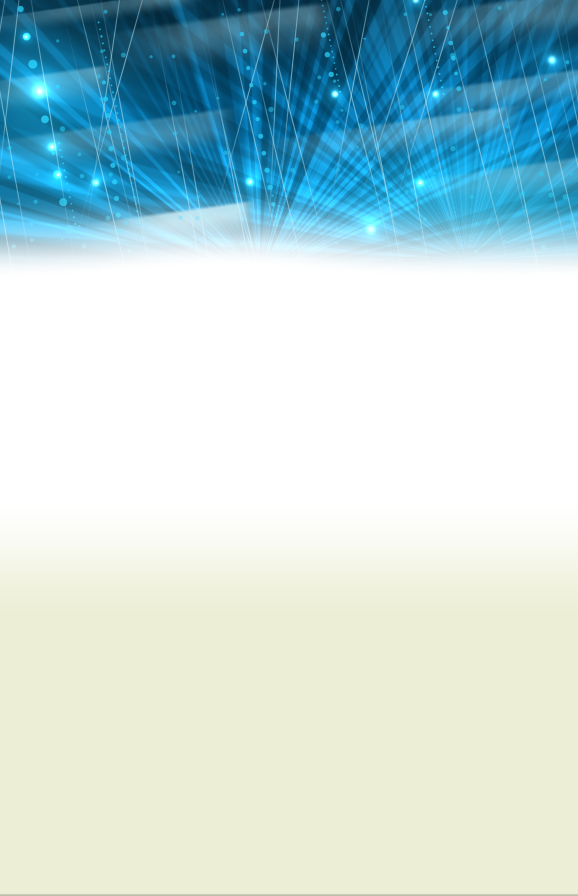
A Shadertoy shader for this background:

```glsl
// Blue light fan with slanted strands and sparkles, fading through white to cream.

// Lengths are in canvas heights, with y measured down from the top.
const vec3 NIGHT = vec3(0.02, 0.21, 0.31);
const vec3 AZURE = vec3(0.01, 0.37, 0.56);
const vec3 SKY = vec3(0.10, 0.57, 0.77);
const vec3 CYAN = vec3(0.16, 0.82, 0.98);
const vec3 MIST = vec3(0.72, 0.90, 0.95);
const vec3 CREAM = vec3(0.925, 0.933, 0.835);
const vec2 FAN_A = vec2(0.29, 0.31);
const vec2 FAN_B = vec2(0.52, 0.29);
const float BAND_SLOPE = 0.14;
const int LINE_COUNT = 38;
const float DOT_CELL = 0.026;

// Veils: centre, half width, half height.
const vec4 VEILS[9] = vec4[9](
    vec4(0.23, 0.050, 0.15, 0.032), vec4(0.55, 0.030, 0.16, 0.030),
    vec4(0.03, 0.105, 0.10, 0.022), vec4(0.10, 0.165, 0.17, 0.025),
    vec4(0.42, 0.160, 0.17, 0.023), vec4(0.54, 0.112, 0.15, 0.022),
    vec4(0.08, 0.018, 0.15, 0.012), vec4(0.56, 0.210, 0.16, 0.025),
    vec4(0.18, 0.258, 0.11, 0.022));

// Strands: first bead, step to the next bead.
const vec4 STRANDS[9] = vec4[9](
    vec4(0.023, 0.010, 0.0068, 0.0308), vec4(0.361, 0.039, 0.0043, 0.0220),
    vec4(0.110, 0.025, 0.0016, 0.0078), vec4(0.359, 0.000, 0.0013, 0.0064),
    vec4(0.474, 0.000, 0.0015, 0.0075), vec4(0.497, 0.014, 0.0030, 0.0170),
    vec4(0.270, 0.038, 0.0035, 0.0190), vec4(0.116, 0.092, 0.0020, 0.0185),
    vec4(0.066, 0.160, 0.0015, 0.0075));
const float BEADS[9] = float[9](8.0, 3.0, 29.0, 16.0, 14.0, 5.0, 11.0, 9.0, 14.0);

// Sparkles: position, glow radius.
const vec3 SPARKS[12] = vec3[12](
    vec3(0.044, 0.102, 0.020), vec3(0.058, 0.164, 0.011), vec3(0.065, 0.195, 0.009),
    vec3(0.107, 0.204, 0.011), vec3(0.279, 0.203, 0.011), vec3(0.374, 0.105, 0.011),
    vec3(0.486, 0.105, 0.009), vec3(0.469, 0.204, 0.010), vec3(0.616, 0.067, 0.013),
    vec3(0.414, 0.256, 0.014), vec3(0.464, 0.000, 0.009), vec3(0.029, 0.041, 0.007));

float hash(vec2 p) {
    return fract(sin(dot(p, vec2(127.1, 311.7))) * 4375.85);
}

float gradientNoise(vec2 p) {
    vec2 i = floor(p), f = fract(p), w = f * f * (3.0 - 2.0 * f);
    float corner[4];
    for (int k = 0; k < 4; k++) {
        vec2 o = vec2(k & 1, k >> 1);
        float a = 6.2832 * hash(i + o);
        corner[k] = dot(vec2(cos(a), sin(a)), f - o);
    }
    return mix(mix(corner[0], corner[1], w.x), mix(corner[2], corner[3], w.x), w.y);
}

// Signed beam brightness around a source.
float fan(vec2 p, vec2 source, float seed) {
    vec2 d = p - source;
    float a = atan(d.x, -d.y);
    float wide = gradientNoise(vec2(a * 9.0, seed));
    float fine = gradientNoise(vec2(a * 25.0, seed + 7.3));
    return smoothstep(-0.12, 0.12, wide) + 0.8 * smoothstep(-0.05, 0.12, fine) - 0.85;
}

// Slanted sheet with a crisp upper edge and a soft lower one.
float veil(vec2 p, vec4 v) {
    vec2 q = p - v.xy;
    q.y += BAND_SLOPE * q.x;
    q /= v.zw;
    float ends = smoothstep(-1.0, 0.3, q.x) * smoothstep(1.0, 0.75, q.x);
    return ends * smoothstep(-1.0, -0.75, q.y) * smoothstep(1.0, -0.5, q.y);
}

float bead(float d, float radius, float px) {
    return smoothstep(radius + px, radius - px, d);
}

void mainImage(out vec4 fragColor, in vec2 fragCoord) {
    float px = 0.7 / iResolution.y;
    vec2 p = vec2(fragCoord.x, iResolution.y - fragCoord.y) / iResolution.y;

    // Deep sky, beams and the two broad glows
    vec3 col = mix(NIGHT, AZURE, smoothstep(0.0, 0.14, p.y));
    col = mix(col, SKY, smoothstep(0.12, 0.26, p.y));
    float beams = fan(p, FAN_A, 2.4) + 0.7 * fan(p, FAN_B, 9.6);
    col *= 1.0 + 0.22 * beams;
    col += vec3(0.02, 0.07, 0.09) * max(beams, 0.0);
    vec2 right = (p - vec2(0.55, 0.23)) / vec2(0.13, 0.065);
    vec2 left = (p - vec2(0.04, 0.12)) / vec2(0.10, 0.09);
    col = mix(col, CYAN, 0.45 * exp(-dot(right, right)) + 0.25 * exp(-dot(left, left)));

    // Pale veils, lightly mottled
    float mottle = 0.34 + 0.2 * gradientNoise(p * vec2(12.0, 40.0));
    for (int i = 0; i < 9; i++)
        col = mix(col, MIST, veil(p, VEILS[i]) * (i == 8 ? 0.85 : mottle));

    // Thin falling lines
    for (int i = 0; i < LINE_COUNT; i++) {
        float id = float(i), r = hash(vec2(id, 3.0)), s = hash(vec2(id, 8.0));
        float slant = s < 0.25 ? -0.35 * r : mix(0.16, 0.26, r);
        float x = 0.70 * (id + r) / float(LINE_COUNT) - 0.04;
        float d = abs(p.x - x - slant * p.y) / sqrt(1.0 + slant * slant);
        float span = (p.y - mix(0.06, 0.24, s)) / 0.11;
        col = mix(col, MIST, bead(d, 0.0006, px) * 0.6 * exp(-span * span));
    }

    // Beaded strands
    for (int i = 0; i < 9; i++) {
        vec2 pitch = STRANDS[i].zw, q = p - STRANDS[i].xy;
        float n = clamp(round(dot(q, pitch) / dot(pitch, pitch)), 0.0, BEADS[i]);
        float radius = length(pitch) * mix(0.11, 0.16, hash(vec2(n, float(i))));
        col = mix(col, CYAN, 0.75 * bead(length(q - n * pitch), radius, px));
    }

    // Scattered dots, denser towards the horizon
    vec2 cell = floor(p / DOT_CELL);
    vec2 jitter = 0.2 + 0.6 * vec2(hash(cell), hash(cell + 31.0));
    float chance = step(hash(cell + 57.0), 0.15 + 1.6 * p.y);
    float size = mix(0.0012, 0.0030, hash(cell + 83.0));
    col = mix(col, CYAN, 0.5 * chance * bead(length(p - (cell + jitter) * DOT_CELL), size, px));

    // Sparkles with white cores
    for (int i = 0; i < 12; i++) {
        float d = length(p - SPARKS[i].xy) / SPARKS[i].z;
        col += CYAN * 0.65 * exp(-1.6 * d) + 0.7 * exp(-12.0 * d * d);
    }

    // White horizon, cream ground and bottom rule
    float swell = (p.x - 0.25) / 0.14;
    float horizon = p.y + 0.014 * exp(-swell * swell);
    col = mix(min(col, 1.0), vec3(1.0), smoothstep(0.215, 0.312, horizon));
    col = mix(col, CREAM, smoothstep(0.55, 0.70, p.y));
    col *= 1.0 - 0.2 * smoothstep(0.997, 0.999, p.y);
    fragColor = vec4(col, 1.0);
}
```
